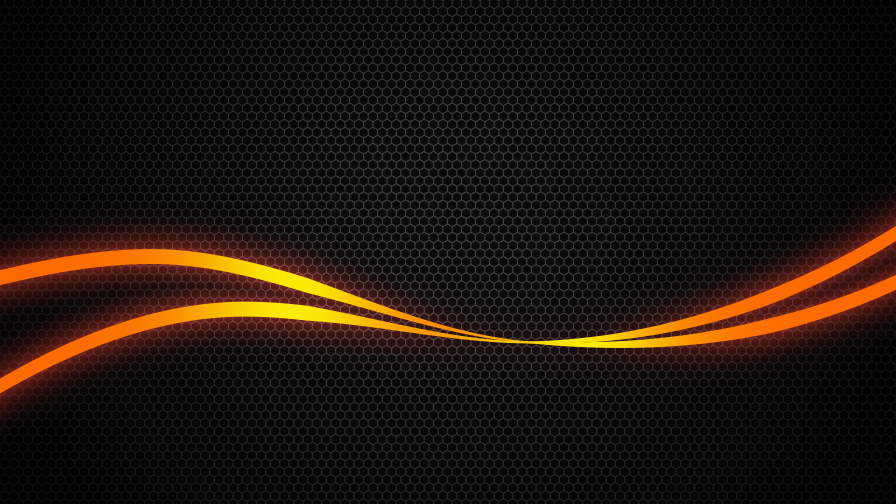
Give the GLSL for this background, as a WebGL 2 fragment shader.

```glsl
#version 300 es
precision highp float;

uniform vec2 u_resolution;
out vec4 outColor;

const vec3 ORANGE = vec3(0.99, 0.42, 0.01);
const vec3 YELLOW = vec3(0.98, 0.92, 0.02);
const vec3 GLOW_RED = vec3(0.36, 0.09, 0.07);
const vec3 MESH_GRAY = vec3(0.27);
const vec3 CELL_BLACK = vec3(0.045);
const float CROSSING_X = 1.053;
const float CELL_PITCH = 0.0185;

float bell(float x, float center, float width) {
    float t = (x - center) / width;
    return exp(-t * t);
}

// Cubic segment between two knots stored as (x, y, slope)
float cubicSegment(float x, vec3 a, vec3 b) {
    float span = b.x - a.x;
    float t = (x - a.x) / span;
    float s = 1.0 - t;
    float ends = mix(a.y, b.y, t * t * (3.0 - 2.0 * t));
    return ends + span * t * s * (a.z * s - b.z * t);
}

float curveHeight(float x, vec3 start, vec3 crest, vec3 crossing, vec3 end) {
    if (x < crest.x) return cubicSegment(x, start, crest);
    if (x < crossing.x) return cubicSegment(x, crest, crossing);
    return cubicSegment(x, crossing, end);
}

// Ribbons taper towards the crossing
float ribbonHalfWidth(float x) {
    float d = x - CROSSING_X;
    float growth = d < 0.0 ? 0.065 * d * d : 0.027 * d;
    return min(0.002 + growth, 0.0148);
}

// Signed distance to the ribbon edge, corrected for the slope
float ribbonDistance(vec2 p, vec3 start, vec3 crest, vec3 crossing, vec3 end) {
    float h = 0.002;
    float y = curveHeight(p.x, start, crest, crossing, end);
    float slope = (curveHeight(p.x + h, start, crest, crossing, end) - y) / h;
    return (abs(p.y - y) - ribbonHalfWidth(p.x)) * inversesqrt(1.0 + slope * slope);
}

float coverage(float dist, float pixel) {
    return clamp(0.5 - dist / pixel, 0.0, 1.0);
}

// Distance to the nearest border of a hexagonal grid with unit pitch
float hexBorder(vec2 p) {
    vec2 size = vec2(1.0, sqrt(3.0));
    vec2 a = mod(p, size) - 0.5 * size;
    vec2 b = mod(p + 0.5 * size, size) - 0.5 * size;
    vec2 q = abs(dot(a, a) < dot(b, b) ? a : b);
    return 0.5 - max(q.x, dot(q, 0.5 * size));
}

vec3 meshColor(vec2 p, float aspect, float pixel) {
    float border = hexBorder(p / CELL_PITCH) * CELL_PITCH;
    float wire = coverage(border - 0.0011, pixel);
    float light = bell(p.x, 0.5 * aspect, 0.72) * bell(p.y, 0.55, 0.68);
    return mix(CELL_BLACK, MESH_GRAY, wire) * (0.1 + 0.9 * light);
}

vec3 ribbonColor(float x, float secondCenter) {
    float heat = bell(x, 0.58, 0.21) + bell(x, secondCenter, 0.2);
    return mix(ORANGE, YELLOW, min(heat, 1.0));
}

void main() {
    float pixel = 1.0 / u_resolution.y;
    float aspect = u_resolution.x * pixel;
    vec2 p = gl_FragCoord.xy * pixel;

    // Two ribbons that swap places at the crossing
    float falling = ribbonDistance(p, vec3(0.0, 0.449, 0.24), vec3(0.301, 0.491, 0.0),
        vec3(CROSSING_X, 0.3206, -0.07), vec3(1.778, 0.44, 0.46));
    float rising = ribbonDistance(p, vec3(0.0, 0.234, 0.58), vec3(0.486, 0.3866, 0.0),
        vec3(CROSSING_X, 0.3206, 0.0), vec3(1.778, 0.537, 0.62));

    vec3 color = meshColor(p, aspect, pixel);

    // Red halo, weaker around the crossing
    float edge = max(min(falling, rising), 0.0);
    float halo = 0.55 * exp(-edge / 0.012) + 0.6 * bell(edge, 0.0, 0.045);
    float strength = mix(0.2, 1.0, smoothstep(0.05, 0.5, abs(p.x - CROSSING_X)));
    color += GLOW_RED * halo * strength;

    color = mix(color, ribbonColor(p.x, 1.11), coverage(rising, pixel));
    color = mix(color, ribbonColor(p.x, 1.16), coverage(falling, pixel));
    outColor = vec4(color, 1.0);
}
```
